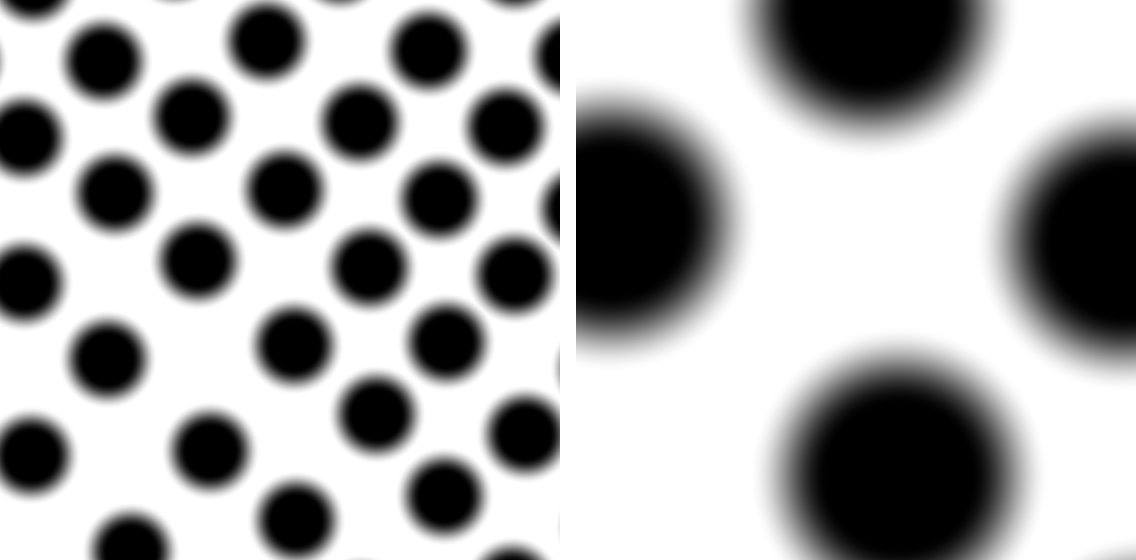
Left, the full canvas; right, a detail of the centre.
This pattern is drawn by a three.js fragment shader. Its source:

```glsl
// Soft-edged black dots of equal size on white, on a diagonal square lattice that drifts unevenly.
#define SPACING 0.2070     // lattice step between dots
#define TILT 0.77          // turn of the lattice, in radians
#define ANCHOR vec2(0.49, 0.345)
#define DRIFT 0.85         // strength of the smooth displacement, in steps
#define DRIFT_SCALE 0.31   // noise cells per lattice step
#define SEPARATION 0.92    // closest comfortable distance, in steps
#define CORE_RADIUS 0.0427 // where the solid ink starts to fade
#define HALO_RADIUS 0.0895 // where the ink has faded out
#define SEED vec2(23.4, 37.7)
#define INK vec3(0.0)
#define PAPER vec3(1.0)

varying vec2 vUv;

vec4 hash4(vec2 p) {
  vec4 q = fract(p.xyxy * vec4(0.1031, 0.1030, 0.0973, 0.1099));
  q += dot(q, q.wzxy + 33.33);
  return fract((q.xxyz + q.yzzw) * q.zywx);
}

mat2 rotation(float angle) {
  float c = cos(angle), s = sin(angle);
  return mat2(c, s, -s, c);
}

// Two independent gradients at one noise corner, each projected on the offset
vec2 cornerSlope(vec2 corner, vec2 offset) {
  vec4 g = hash4(corner) * 2.0 - 1.0;
  return vec2(dot(g.xy, offset), dot(g.zw, offset));
}

// Gradient noise with two channels
vec2 gradientNoise(vec2 p) {
  vec2 i = floor(p), f = p - i;
  vec2 u = f * f * f * (f * (f * 6.0 - 15.0) + 10.0);
  vec2 e = vec2(1.0, 0.0);
  vec2 low = mix(cornerSlope(i, f), cornerSlope(i + e.xy, f - e.xy), u.x);
  vec2 high = mix(cornerSlope(i + e.yx, f - e.yx), cornerSlope(i + e.xx, f - e.xx), u.x);
  return mix(low, high, u.y);
}

vec2 driftedPoint(vec2 cell) {
  return cell + DRIFT * gradientNoise(cell * DRIFT_SCALE + SEED);
}

// Half of the move that restores a comfortable distance to a neighbour
vec2 pushFrom(vec2 centre, vec2 neighbour) {
  vec2 away = centre - driftedPoint(neighbour);
  float gap = max(length(away), 0.001);
  return 0.5 * max(SEPARATION - gap, 0.0) * away / gap;
}

vec2 dotCentre(vec2 cell) {
  vec2 centre = driftedPoint(cell);
  vec2 e = vec2(1.0, 0.0);
  return centre + pushFrom(centre, cell + e.xy) + pushFrom(centre, cell - e.xy)
                + pushFrom(centre, cell + e.yx) + pushFrom(centre, cell - e.yx);
}

// Distance to the nearest dot centre, in lattice steps
float nearestDot(vec2 p) {
  vec2 home = floor(p + 0.5);
  float nearest = 10.0;
  for (int y = -1; y <= 1; y++) {
    for (int x = -1; x <= 1; x++) {
      vec2 cell = home + vec2(float(x), float(y));
      nearest = min(nearest, distance(p, dotCentre(cell)));
    }
  }
  return nearest;
}

void main() {
  vec2 p = rotation(-TILT) * (vUv - ANCHOR) / SPACING;
  float radius = nearestDot(p) * SPACING;
  float fade = smoothstep(CORE_RADIUS, HALO_RADIUS, radius);
  gl_FragColor = vec4(mix(INK, PAPER, fade), 1.0);
}
```
